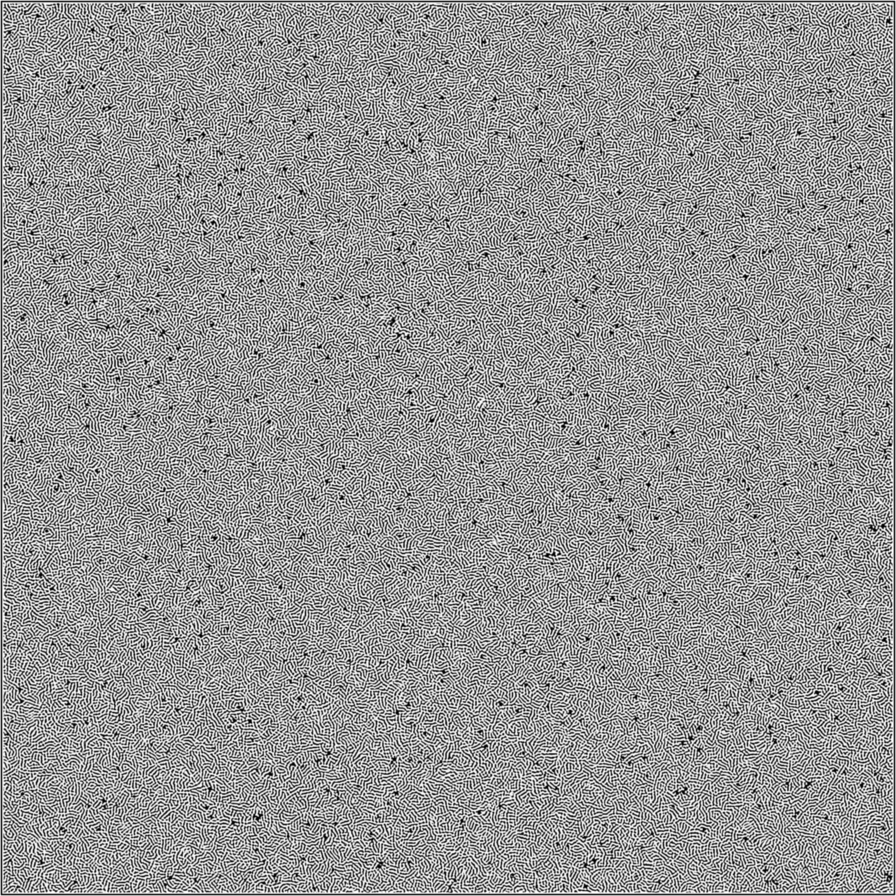
A WebGL 1 fragment shader for this pattern:

```glsl
precision highp float;
// Draws a very fine black and white labyrinth with sparse dark pits and a thin rim.

uniform vec2 u_resolution;

#define STRIPES 290.0     // stripe periods across the canvas
#define CELL 1.4          // lattice cell size in periods
#define WHITE_BIAS 0.34   // widens the white ridges
#define EVENNESS 0.3      // lower values give ridges of more even height
#define PIT_RATE 0.024    // share of lattice cells with a dark pit
#define PIT_DEPTH 3.0
#define RIM_CONTRAST 1.6
#define FILTER_SIGMA 0.55 // antialiasing blur in pixels
#define SAMPLE_STEP 0.5   // sample spacing in pixels

const float TAU = 6.2831853;

vec3 hash3(vec2 p) {
  vec3 q = fract(p.xyx * vec3(0.1031, 0.1030, 0.0973));
  q += dot(q, q.yxz + 33.33);
  q = fract((q.xxy + q.yzz) * q.zyx);
  return fract(q * 61.7 + q.yzx * 97.3);
}

// Gradient noise with a wave packet at each lattice point: x = height, y = pit mask.
vec2 waveNoise(vec2 p) {
  vec2 nearest = floor(p + 0.5);
  vec2 wave = vec2(0.0);
  float pit = 0.0;
  for (int j = -1; j <= 1; j++) {
    for (int i = -1; i <= 1; i++) {
      vec2 node = nearest + vec2(float(i), float(j));
      vec2 d = p - node;
      vec3 h = hash3(node);
      float angle = TAU * h.x;
      float fade = max(1.0 - dot(d, d) / 2.25, 0.0);
      float ramp = dot(d, vec2(cos(angle), sin(angle)));
      float phase = TAU * (CELL * ramp + h.y);
      wave += fade * fade * vec2(cos(phase), sin(phase));
      float radius = mix(0.3, 0.5, h.x);
      pit = max(pit, step(h.z, PIT_RATE)
                     * (1.0 - smoothstep(0.5 * radius, radius, length(d))));
    }
  }
  // Even out the local strength of the waves.
  wave *= 1.19;
  float strength = (EVENNESS + 0.5 * dot(wave, wave)) / (EVENNESS + 1.0);
  return vec2(wave.x * inversesqrt(strength), pit);
}

// Brightness at a canvas position, with ridge edges softened by edgeWidth.
float labyrinth(vec2 uv, float edgeWidth) {
  mat2 turn = mat2(0.8, 0.6, -0.6, 0.8);
  vec2 noise = waveNoise(turn * uv * STRIPES / CELL);
  float height = noise.x + WHITE_BIAS - PIT_DEPTH * noise.y;

  // Ridges run parallel to the canvas border along the rim.
  vec2 inset = min(uv, 1.0 - uv) * STRIPES;
  float border = min(inset.x, inset.y);
  float rim = 1.0 - smoothstep(0.7, 1.5, border);
  height = mix(height, RIM_CONTRAST * cos(TAU * border), rim);

  return smoothstep(-edgeWidth, edgeWidth, height);
}

void main() {
  float size = min(u_resolution.x, u_resolution.y);
  float edgeWidth = 0.5 * TAU * SAMPLE_STEP * STRIPES / size;

  // Gaussian average over the pixel footprint.
  float sum = 0.0;
  float total = 0.0;
  for (int j = -2; j <= 2; j++) {
    for (int i = -2; i <= 2; i++) {
      vec2 offset = SAMPLE_STEP * vec2(float(i), float(j));
      float weight = exp(-0.5 * dot(offset, offset) / (FILTER_SIGMA * FILTER_SIGMA));
      sum += weight * labyrinth((gl_FragCoord.xy + offset) / u_resolution, edgeWidth);
      total += weight;
    }
  }
  gl_FragColor = vec4(vec3(sum / total), 1.0);
}
```
